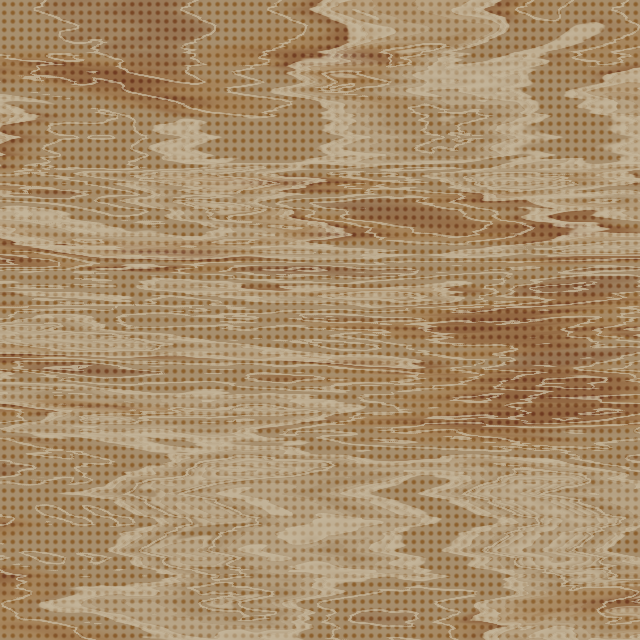
This texture is drawn by a Shadertoy shader. Its source:

```glsl
#define DOTS 75.0
#define DOT_RADIUS 0.40
#define CONTOURS 8.0
#define LINE_WIDTH 0.0021
#define ROWS 12.5
#define ROW_SQUEEZE 9.8
#define SHEAR 0.60
#define TAN vec3(0.655, 0.560, 0.430)
#define WARM vec3(0.655, 0.520, 0.355)
#define PALE vec3(0.765, 0.705, 0.600)
#define BROWN vec3(0.49, 0.29, 0.16)
#define DOT_COLOR vec3(0.545, 0.365, 0.160)

float hash(vec2 p) {
    return fract(sin(dot(p, vec2(127.1, 311.7))) * 43758.5453);
}

float noise(vec2 p) {
    vec2 i = floor(p), f = fract(p);
    f = f * f * (3.0 - 2.0 * f);
    return mix(mix(hash(i), hash(i + vec2(1, 0)), f.x),
               mix(hash(i + vec2(0, 1)), hash(i + vec2(1, 1)), f.x), f.y);
}

// Octaves grow finer across the grain than along it
float grain(vec2 p) {
    float sum = 0.0, total = 0.0, amp = 0.5;
    for (int i = 0; i < 5; i++) {
        sum += amp * noise(p);
        total += amp;
        p = p * vec2(1.7, 2.1) + vec2(17.3, 9.1);
        amp *= 0.48;
    }
    return sum / total;
}

// Rows crowd together in the middle and shift sideways one by one
vec2 woodSpace(vec2 uv) {
    float row = ROWS * uv.y - ROW_SQUEEZE * sin(6.2832 * uv.y) / 6.2832;
    row += 1.0 * noise(vec2(4.0, uv.y * 16.0));
    row += 0.9 * noise(uv * vec2(3.0, 4.0) + 50.0);
    float shift = noise(vec2(8.0, uv.y * 22.0)) + 0.4 * noise(vec2(2.0, uv.y * 70.0));
    shift += 0.12 * noise(vec2(6.0, uv.y * 210.0));
    return vec2(4.0 * uv.x + SHEAR * shift, row);
}

void mainImage(out vec4 fragColor, in vec2 fragCoord) {
    vec2 uv = fragCoord / iResolution.xy;
    vec2 wood = woodSpace(uv);
    float height = grain(wood);
    float shade = grain(wood * vec2(0.8, 1.6) + 31.0);

    // Thin contour lines, with width measured on the canvas
    float phase = height * CONTOURS;
    float slope = max(length(vec2(dFdx(phase), dFdy(phase))), 1e-4);
    float lineWidth = min(slope * iResolution.y * LINE_WIDTH, 0.24);
    float toLine = abs(fract(phase) - 0.5);
    float line = 1.0 - smoothstep(lineWidth * 0.5, lineWidth, toLine);

    // Pale ribbons: a sharp outer edge, a soft inner one, nested layers
    float rim = max(0.008, slope / CONTOURS);
    float edge = smoothstep(0.535, 0.535 + rim, height);
    float ribbon = edge * (1.0 - smoothstep(0.57, 0.70, height));
    ribbon = max(ribbon, smoothstep(0.70, 0.70 + rim, height));
    float layer = fract(phase * 4.0);
    layer = min(layer, (1.0 - layer) / max(4.0 * slope, 0.02));
    float tone = 0.35 + 0.3 * hash(vec2(floor(phase * 4.0), 3.0)) + 0.5 * layer;
    float pale = max(min(ribbon * tone, 1.0), line * 0.85);

    // Warm wood, dark streaks, and shadow hugging the ribbons
    float dark = 1.0 - smoothstep(0.25, 0.40, shade);
    dark = max(dark, 0.8 * (1.0 - smoothstep(0.20, 0.36, height)));
    float shadow = smoothstep(0.46, 0.535, height) * (1.0 - edge);
    dark = max(dark, shadow * (1.0 - smoothstep(0.36, 0.54, shade)));
    vec3 color = mix(WARM, TAN, smoothstep(0.36, 0.54, shade));
    color = mix(color, BROWN, dark * 0.5);

    // Soft dot grid, fainter under the pale layers
    float dotDistance = length(fract(uv * DOTS) - 0.5);
    float dots = 1.0 - smoothstep(0.10, DOT_RADIUS, dotDistance);
    vec3 dotColor = mix(DOT_COLOR, vec3(0.43, 0.22, 0.12), dark);
    color = mix(color, PALE, pale);
    color = mix(color, dotColor, dots * (0.95 - 0.74 * pale));

    fragColor = vec4(color, 1.0);
}
```
